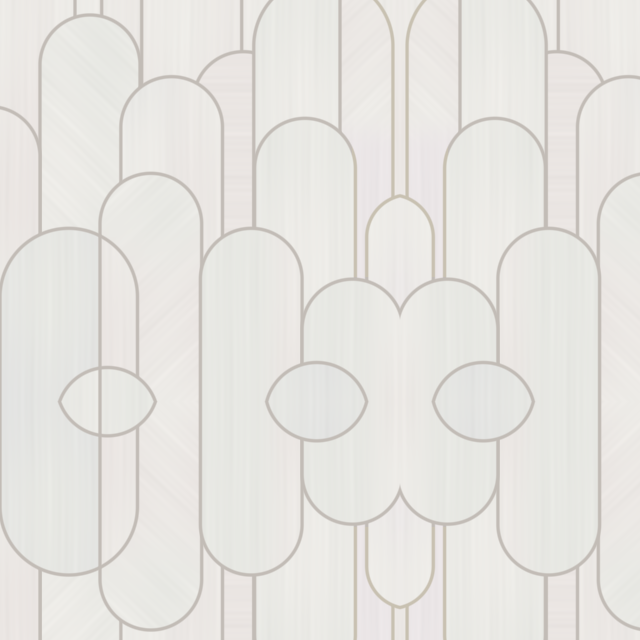
Write a WebGL 1 fragment shader that draws this pattern.

```glsl
precision highp float;
// Mirrored art-deco panel of overlapping tall pills and pointed lenses in pale grained wood.
uniform vec2 u_resolution;

const float GRID = 768.0;           // design units per canvas
const vec2 MIRROR = vec2(480.0, 286.0);
const float LINE_HALF = 2.0;

const vec3 SAGE = vec3(0.906, 0.908, 0.890);
const vec3 BLUSH = vec3(0.918, 0.899, 0.888);
const vec3 IVORY = vec3(0.930, 0.924, 0.908);
const vec3 MIST = vec3(0.888, 0.890, 0.885);
const vec3 LILAC = vec3(0.921, 0.902, 0.906);
const vec3 TAUPE = vec3(0.762, 0.738, 0.715);
const vec3 BEIGE = vec3(0.785, 0.755, 0.695);

// Tall shape with a round top; the mirror supplies its lower half.
float pill(vec2 p, float centre, float halfWidth, float top) {
  return length(vec2(p.x - centre, max(p.y - top + halfWidth, 0.0))) - halfWidth;
}

// Two crossing arcs with their tips on the x axis.
float lens(vec2 p, float halfLength, float halfHeight) {
  float radius = (halfLength * halfLength + halfHeight * halfHeight) / (2.0 * halfHeight);
  return length(vec2(p.x, abs(p.y) + radius - halfHeight)) - radius;
}

// Fine streaks from layered sines, tilted by angle.
float grain(vec2 p, float angle, float seed) {
  float c = cos(angle), s = sin(angle);
  float across = c * p.x + s * p.y;
  float along = c * p.y - s * p.x;
  across += 0.7 * sin(along * 0.025 + seed);
  float fade = 0.65 + 0.35 * sin(along * 0.031 + across * 0.11 + seed * 3.0);
  float streaks = sin(across * 0.17 + seed) + 0.8 * sin(across * 0.41 + seed * 2.3)
                + 0.9 * sin(across * 0.79 + seed * 1.7);
  return streaks * fade;
}

// Veneer that drifts between two tones along the mirrored height.
vec3 wood(vec2 p, vec3 tone, vec3 accent, float angle, float seed) {
  float drift = 0.5 + 0.3 * sin(p.y * 0.021 + seed) + 0.25 * sin(p.x * 0.055 + seed * 2.0);
  return mix(tone, accent, clamp(drift, 0.0, 1.0)) + 0.0055 * grain(p, angle, seed);
}

// Horizontal change of material at a given place.
vec3 split(vec3 inner, vec3 outer, float x, float edge, float soft) {
  return mix(inner, outer, smoothstep(edge - soft, edge + soft, x));
}

float stroke(float d, float aa) {
  return 1.0 - smoothstep(LINE_HALF - aa, LINE_HALF + aa, abs(d));
}

float cover(float d, float aa) {
  return 1.0 - smoothstep(-aa, aa, d);
}

// Filled shape with an outline over whatever lies behind it.
vec3 paint(vec3 back, float d, vec3 fill, vec3 ink, float aa) {
  return mix(mix(back, fill, cover(d, aa)), ink, stroke(d, aa));
}

void main() {
  vec2 unit = gl_FragCoord.xy / u_resolution;
  vec2 p = abs(unit * GRID - MIRROR);
  float aa = GRID / min(u_resolution.x, u_resolution.y);
  vec3 ink = mix(TAUPE, BEIGE, step(p.x, 57.0) * step(150.0, p.y));

  // Rear boards
  vec3 col = wood(p, IVORY, BLUSH, 0.0, 1.3);
  float seams = min(min(abs(p.x - 390.0), abs(p.x - 358.0)),
                    min(abs(p.x - 310.0), abs(p.x - 190.0)));
  col = mix(col, ink, stroke(seams, aa));

  // Upper tiers
  col = paint(col, pill(p, 372.0, 60.0, 464.0), wood(p, SAGE, IVORY, -0.8, 2.1), ink, aa);
  col = paint(col, pill(p, 188.0, 60.0, 420.0), wood(p, BLUSH, BLUSH, 1.57, 3.4), ink, aa);

  float archway = pill(p, 92.0, 83.5, 510.0);
  vec3 archInner = split(wood(p, LILAC, LILAC, 0.0, 5.2), wood(p, IVORY, BLUSH, 0.8, 4.6),
                         p.y, 325.0, 25.0);
  vec3 archFill = split(archInner, wood(p, SAGE, IVORY, 0.0, 0.7), p.x, 72.0, aa);
  col = paint(col, archway, archFill, ink, aa);
  col = mix(col, ink, stroke(p.x - 72.0, aa) * cover(archway, aa));

  vec3 coolEdge = split(wood(p, IVORY, BLUSH, 0.0, 2.8), wood(p, MIST, IVORY, 0.0, 1.9),
                        p.x, 275.0, 35.0);
  col = paint(col, pill(p, 274.0, 61.0, 390.0), coolEdge, ink, aa);
  col = paint(col, pill(p, 114.0, 60.5, 340.0), wood(p, SAGE, IVORY, 0.0, 4.1), ink, aa);
  col = paint(col, pill(p, 492.0, 60.0, 354.0), wood(p, BLUSH, IVORY, 0.0, 5.7), ink, aa);

  // Pointed dome on the mirror line
  float dome = lens(vec2(max(p.y - 197.0, 0.0), p.x), 50.0, 40.0);
  col = paint(col, dome, wood(p, LILAC, IVORY, 0.0, 3.1), ink, aa);

  // Front tier
  vec3 chevron = split(wood(p, BLUSH, IVORY, 0.8, 2.5), wood(p, SAGE, IVORY, 0.8, 0.9),
                       p.y, 185.0, 60.0);
  col = paint(col, pill(p, 299.0, 61.0, 274.0), chevron, ink, aa);
  vec3 blushEdge = split(wood(p, BLUSH, IVORY, 0.0, 4.9), wood(p, SAGE, SAGE, 0.0, 1.1),
                         p.x, 154.0, 22.0);
  col = paint(col, pill(p, 178.5, 61.0, 208.0), blushEdge, ink, aa);
  vec3 petal = split(wood(p, IVORY, BLUSH, 0.0, 2.2), wood(p, SAGE, SAGE, 0.0, 3.8),
                     p.x, 28.0, 24.0);
  col = paint(col, pill(p, 57.0, 60.5, 147.0), petal, ink, aa);

  float broad = pill(p, 397.5, 82.5, 208.0);
  vec3 broadFill = split(wood(p, IVORY, BLUSH, 0.0, 0.4), wood(p, MIST, SAGE, 0.0, 5.0),
                         p.x, 360.0, aa);
  col = paint(col, broad, broadFill, ink, aa);

  // Lenses across the middle
  col = paint(col, lens(p - vec2(100.0, 0.0), 60.0, 47.0), wood(p, MIST, SAGE, 0.0, 3.0), ink, aa);
  vec3 paleLens = wood(p, IVORY, SAGE, 0.0, 1.6);
  col = paint(col, lens(p - vec2(351.0, 0.0), 57.5, 41.0), paleLens, ink, aa);
  col = mix(col, ink, stroke(p.x - 360.0, aa) * cover(broad, aa));

  gl_FragColor = vec4(col, 1.0);
}
```
